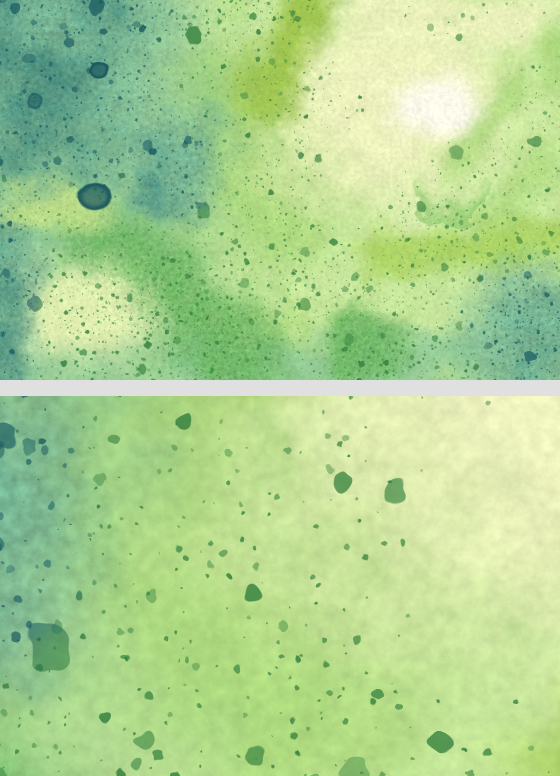
Top, the full canvas; bottom, a detail of the centre.
Reproduce this texture procedurally as a WebGL 1 fragment shader.

```glsl
precision highp float;
// Loose green and teal watercolour wash with a pale glow, drying edges and paint spatter.
uniform vec2 u_resolution;

vec2 hash2(vec2 p) {
  vec3 a = fract(p.xyx * vec3(0.1031, 0.103, 0.0973));
  a += dot(a, a.yzx + 33.33);
  return fract((a.xx + a.yz) * a.zy);
}

// Gradient noise, roughly -0.7 to 0.7
float noise(vec2 p) {
  vec2 i = floor(p), f = fract(p);
  vec2 s = f * f * f * (f * (f * 6.0 - 15.0) + 10.0);
  vec2 x = vec2(1.0, 0.0);
  float a = dot(hash2(i) * 2.0 - 1.0, f);
  float b = dot(hash2(i + x.xy) * 2.0 - 1.0, f - x.xy);
  float c = dot(hash2(i + x.yx) * 2.0 - 1.0, f - x.yx);
  float d = dot(hash2(i + x.xx) * 2.0 - 1.0, f - x.xx);
  return mix(mix(a, b, s.x), mix(c, d, s.x), s.y);
}

float fbm(vec2 p) {
  float sum = 0.0, gain = 0.6;
  for (int i = 0; i < 5; i++) {
    sum += gain * noise(p);
    p = mat2(1.6, 1.2, -1.2, 1.6) * p + 17.3;
    gain *= 0.55;
  }
  return sum;
}

// Soft elliptical pool and soft brush stroke
float pool(vec2 p, vec2 centre, vec2 radius) {
  return 1.0 - smoothstep(0.35, 1.25, length((p - centre) / radius));
}

float stroke(vec2 p, vec2 a, vec2 b, float width) {
  vec2 ab = b - a;
  float t = clamp(dot(p - a, ab) / dot(ab, ab), 0.0, 1.0);
  return 1.0 - smoothstep(0.2, 1.3, length(p - a - ab * t) / width);
}

// Pigment line left where a pool dried: crisp outside, fading inward
float dryEdge(vec2 p, vec2 centre, vec2 radius) {
  float d = (length((p - centre) / radius) - 1.0) * radius.y;
  return smoothstep(-0.035, 0.0, d) * (1.0 - smoothstep(0.0, 0.005, d));
}

float spatterDensity(vec2 p) {
  float calm = pool(p, vec2(1.08, 0.72), vec2(0.5, 0.4));
  return 0.42 - 0.36 * calm + 0.6 * noise(p * 3.5 + 4.0) - 0.12 * smoothstep(0.5, 1.0, p.y);
}

float spatter(vec2 p, float cells) {
  vec2 g = p * cells;
  vec2 bent = g + 0.12 * vec2(noise(g * 4.0), noise(g * 4.0 + 7.0));
  float soft = 0.8 * cells / u_resolution.y, ink = 0.0;
  for (int y = -1; y <= 1; y++) {
    for (int x = -1; x <= 1; x++) {
      vec2 cell = floor(g) + vec2(x, y);
      vec2 place = hash2(cell + cells), kind = hash2(cell + cells + 41.7);
      float radius = 0.05 + 0.19 * kind.x * kind.x * kind.x;
      float d = length((bent - cell - place) * vec2(1.0, 0.75 + 0.5 * place.x));
      float present = step(kind.y, spatterDensity((cell + place) / cells));
      float drop = 1.0 - smoothstep(radius - soft, radius + soft, d);
      ink = max(ink, present * drop * (0.45 + 0.55 * place.y));
    }
  }
  return ink;
}

// Large drop with a darker rim
float blot(vec2 p, vec2 centre, vec2 radius) {
  float d = length((p - centre) / radius);
  return (1.0 - smoothstep(0.9, 1.08, d)) * (0.72 + 0.28 * smoothstep(0.5, 0.9, d));
}

void main() {
  vec2 p = gl_FragCoord.xy / u_resolution.y;
  p.x *= 1.4713 * u_resolution.y / u_resolution.x;
  float bloom = fbm(p * 4.0 + 2.0), mottle = fbm(p * 16.0), grain = fbm(p * 85.0);
  vec2 q = p + 0.17 * vec2(fbm(p * 3.0 + 5.0), fbm(p * 3.0 + 19.0));
  q += 0.035 * vec2(mottle, fbm(p * 16.0 + 31.0));

  vec3 cream = vec3(0.94, 0.95, 0.75), lime = vec3(0.64, 0.83, 0.45);
  vec3 leaf = vec3(0.42, 0.71, 0.38), jade = vec3(0.53, 0.77, 0.59);
  vec3 teal = vec3(0.29, 0.55, 0.49);

  // Base wash, yellow glow and leafy strokes
  vec3 col = mix(vec3(0.79, 0.91, 0.62), lime, 0.75 * smoothstep(-0.12, 0.4, bloom));
  col = mix(col, lime, 0.75 * stroke(q, vec2(0.62, 0.72), vec2(0.72, 0.42), 0.17));
  col = mix(col, cream, 0.95 * pool(q, vec2(1.02, 0.72), vec2(0.37, 0.32)));
  col = mix(col, cream, 0.8 * stroke(q, vec2(1.0, 0.98), vec2(1.35, 0.93), 0.09));
  col = mix(col, vec3(0.62, 0.77, 0.3), 0.95 * stroke(q, vec2(0.82, 0.98), vec2(0.68, 0.73), 0.085));
  col = mix(col, vec3(0.66, 0.82, 0.36), 0.8 * stroke(q, vec2(0.97, 0.34), vec2(1.47, 0.36), 0.08));
  col = mix(col, lime, 0.65 * stroke(q, vec2(1.33, 0.78), vec2(1.2, 0.55), 0.07));

  // Cool washes on the left, the lower edge and the right corner
  float cool = max(pool(q, vec2(0.1, 0.87), vec2(0.45, 0.4)), pool(q, vec2(0.46, 0.58), vec2(0.17, 0.16)));
  cool = max(cool, max(pool(q, vec2(1.39, 0.12), vec2(0.18, 0.2)), stroke(q, vec2(-0.02, 0.36), vec2(-0.02, 0.0), 0.14)));
  col = mix(col, jade, 0.7 * (1.0 - smoothstep(0.25, 0.75, q.x)));
  col = mix(col, jade, 0.75 * stroke(q, vec2(0.5, 0.03), vec2(1.25, 0.03), 0.1));
  float foliage = max(stroke(q, vec2(0.28, 0.36), vec2(0.62, 0.04), 0.14), pool(q, vec2(0.97, 0.09), vec2(0.13, 0.09)));
  col = mix(col, leaf, foliage * (0.8 + 0.5 * mottle));
  col = mix(col, vec3(0.45, 0.7, 0.58), 0.9 * cool);
  col = mix(col, teal, cool * smoothstep(-0.2, 0.45, bloom + 0.5 * mottle + 0.15 * (0.5 - p.x)));

  // Lifted pale pools and the bright centre
  col = mix(col, vec3(0.89, 0.94, 0.69), 0.95 * pool(q, vec2(0.21, 0.17), vec2(0.19, 0.16)));
  col = mix(col, vec3(0.8, 0.9, 0.52), 0.7 * pool(q, vec2(0.14, 0.46), vec2(0.17, 0.08)));
  col = mix(col, vec3(0.99, 0.98, 0.92), pool(q, vec2(1.14, 0.7), vec2(0.13, 0.1)));
  float edge = dryEdge(q, vec2(1.2, 0.52), vec2(0.13, 0.09)) * (1.0 - smoothstep(0.46, 0.56, q.y));
  edge += 0.35 * dryEdge(q, vec2(1.04, 0.7), vec2(0.33, 0.27)) * smoothstep(-0.1, 0.3, bloom);
  col = mix(col, vec3(0.5, 0.75, 0.38), 0.55 * edge);

  // Pigment granulation and paper tooth
  col *= 1.0 + (0.08 + 0.12 * cool) * mottle + (0.12 + 0.16 * max(cool, foliage)) * grain;

  // Spatter from coarse drops to fine specks, then the big blots
  vec3 ink = mix(vec3(0.2, 0.5, 0.24), vec3(0.1, 0.36, 0.38), smoothstep(0.15, 0.6, cool));
  float cells = 12.0;
  for (int i = 0; i < 4; i++) {
    col = mix(col, ink, 0.85 * spatter(p, cells));
    cells *= 1.8;
  }
  vec2 r = p + 0.015 * vec2(mottle, bloom);
  float blots = max(blot(r, vec2(0.26, 0.815), vec2(0.025, 0.022)), blot(r, vec2(0.25, 0.483), vec2(0.047, 0.036)));
  blots = max(blots, 0.7 * blot(r, vec2(0.092, 0.737), vec2(0.021, 0.022)));
  col = mix(col, vec3(0.08, 0.32, 0.36), 0.92 * blots);
  gl_FragColor = vec4(clamp(col, 0.0, 1.0), 1.0);
}
```
